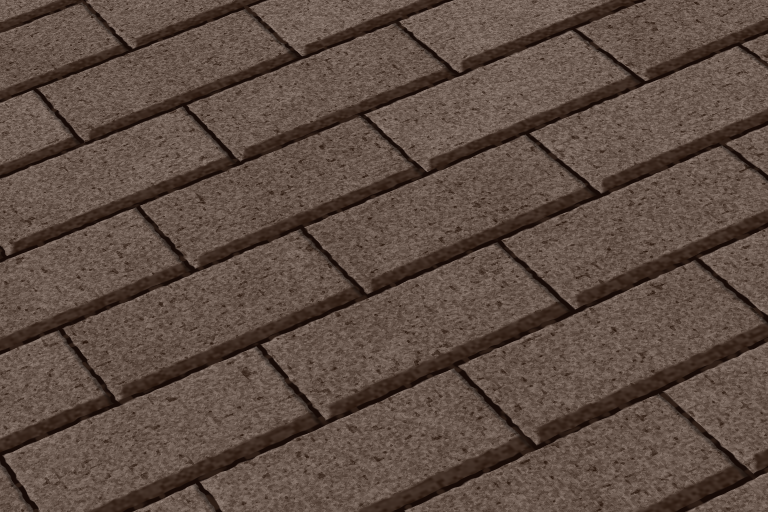
This texture is drawn by a Shadertoy shader. Its source:

```glsl
float hash(vec2 p) {
    p = fract(p * vec2(0.1031, 0.1137));
    p += dot(p, p.yx + 33.33);
    return fract((p.x + p.y) * p.x * 17.0);
}

float noise(vec2 p) {
    vec2 i = floor(p), f = fract(p);
    f = f * f * (3.0 - 2.0 * f);
    return mix(mix(hash(i), hash(i + vec2(1, 0)), f.x),
               mix(hash(i + vec2(0, 1)), hash(i + vec2(1, 1)), f.x), f.y);
}

// Ground plane: x runs along a course (a brick is 2 long), y counts courses
vec2 groundFromView(vec2 view) {
    mat3 viewFromGround = mat3(0.213, -0.079, 0.01465,
                               0.0889, 0.0991, -0.0385,
                               0.0684, 0.1719, 1.0);
    vec3 g = inverse(viewFromGround) * vec3(view, 1.0);
    return g.xy / g.z;
}

// Soft mask that is 1 where d is positive
float inside(float d, float blur) {
    return smoothstep(-blur, blur, d);
}

void mainImage(out vec4 fragColor, in vec2 fragCoord) {
    vec2 view = fragCoord / iResolution.y;
    view.y = 1.0 - view.y;
    vec2 ground = groundFromView(view);
    vec2 blur = fwidth(ground) * 0.6;
    vec2 grainPos = ground + 40.0;

    // Slightly ragged edges
    vec2 wobble = vec2(noise(grainPos * 21.0), noise(grainPos * 21.0 + 57.0)) - 0.5;
    vec2 p = ground + wobble * 0.018;

    // Running bond, with the upper courses laid a little short of half a brick
    float course = floor(p.y);
    float stagger = mod(course, 2.0) * (course < 4.0 ? 0.9 : 1.02);
    float along = (p.x - stagger) / 2.0;
    vec2 brick = vec2(floor(along), course);
    float left = fract(along) * 2.0, right = 2.0 - left;
    float back = p.y - course, front = 1.0 - back;

    // Sandy face with fine grain, tone drift and small pits
    float tone = 0.415 + 0.035 * (hash(brick + 71.0) - 0.5);
    tone += 0.035 * (noise(grainPos * 3.0) - 0.5);
    tone += 0.15 * (noise(grainPos * 46.0) - 0.5);
    tone += 0.10 * (hash(floor(grainPos * 75.0)) - 0.5);
    tone += 0.03 * (0.5 - view.y);
    float pit = smoothstep(0.80, 0.92, noise(grainPos * 27.0 + 13.0));
    tone -= 0.13 * pit;

    // Worn light rims on the back and left edges
    float rim = max(1.0 - smoothstep(0.025, 0.065, back),
                    0.6 * (1.0 - smoothstep(0.03, 0.07, left)));
    tone += 0.06 * rim;
    vec3 color = vec3(tone, tone - 0.068, tone - 0.107);

    // Shaded chamfer at the front, mitred at its left end
    float chamfer = inside(0.15 - front, blur.y + 0.008)
                  * inside(left - 0.04 - 0.5 * front, blur.x + 0.015);
    float shade = 0.205 + 0.25 * front + 0.11 * (noise(grainPos * 36.0 + 5.0) - 0.5);
    color = mix(color, vec3(shade, shade - 0.068, shade - 0.105), chamfer);

    // Narrow shaded chamfer at the right end
    color *= 1.0 - 0.35 * inside(0.04 - right, blur.x + 0.01);

    // Joints, with crumbs of sand lodged along the courses
    float gap = max(inside(0.018 - min(left, right), blur.x),
                    inside(0.021 - min(back, front), blur.y));
    float crumb = smoothstep(0.6, 0.85, noise(grainPos * 17.0 + 91.0));
    vec3 joint = mix(vec3(0.085, 0.04, 0.025), vec3(0.22, 0.15, 0.11), crumb * 0.7);
    color = mix(color, joint, gap);

    fragColor = vec4(clamp(color, 0.0, 1.0), 1.0);
}
```
